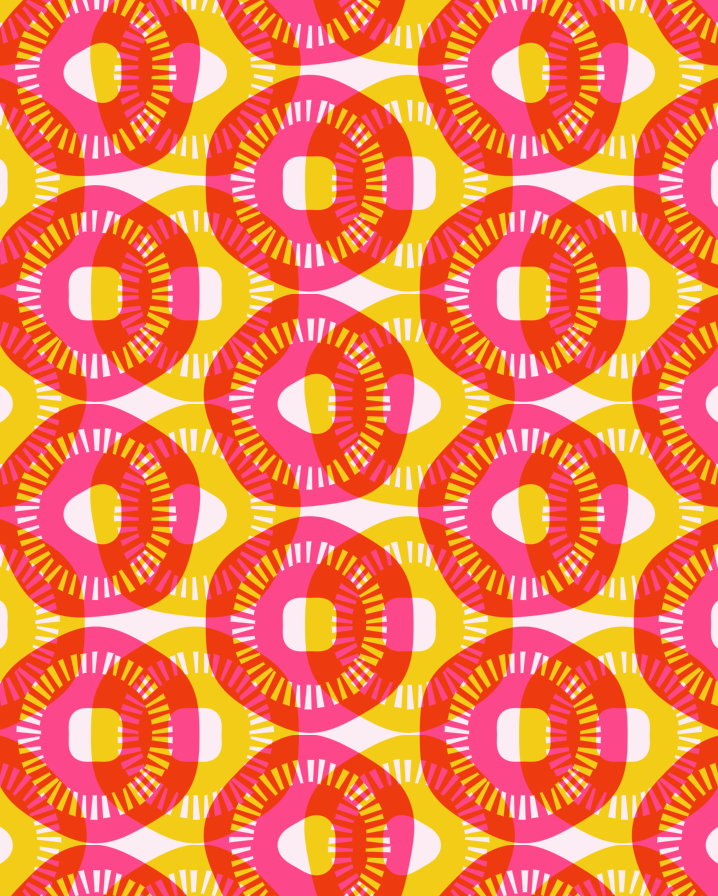
A Shadertoy shader for this pattern:

```glsl
// Two overprinted layers of hand-cut rings, pink and yellow, that give red where they cross.
// Each layer is a half-drop grid alternating two polar ring shapes with a round hole and a
// circle of cut slots; the yellow layer is the pink one mirrored and moved sideways.

const float TAU = 6.2831853;

float hash(vec2 p) {
    return fract(sin(dot(p, vec2(127.1, 311.7))) * 43758.5);
}

// Antialiased coverage of the inside of a signed distance
float cover(float d, float px) {
    return 1.0 - smoothstep(-0.8 * px, 0.8 * px, d);
}

// Distance to the outer edge: soft hexagon (kind 0) or lopsided pentagon (kind 1)
float outline(float r, float a, float kind) {
    float hexagon = 0.481 - 0.010 * cos(6.0 * a);
    float pentagon = 0.478 + 0.015 * cos(5.0 * a - 2.18)
                   + 0.008 * cos(a - 1.05) - 0.006 * cos(2.0 * a);
    return r - mix(hexagon, pentagon, kind);
}

// Distance to the central hole: rounded square (kind 0) or eye pointed to the left (kind 1)
float hole(float r, float a, float kind) {
    float square = 0.131 - 0.010 * cos(4.0 * a);
    float eye = 0.131 - 0.014 * cos(3.0 * a);
    return r - mix(square, eye, kind);
}

// Distance to the nearest of 42 uneven wedges, wider towards the outside
float slots(float r, float a, float kind) {
    float turn = a / TAU * 42.0;
    vec2 id = vec2(floor(turn), kind * 57.0 + 3.0);
    float along = r + 0.013 * cos(2.0 * a) - 0.008 * kind - 0.316;
    float tilt = 0.3 * (hash(id + 5.1) - 0.5);
    float shift = 0.24 * (hash(id) - 0.5);
    float across = (fract(turn) - 0.5 - shift) * TAU / 42.0 * r + tilt * along;
    float halfWidth = 0.0085 + 0.005 * hash(id + 9.7) + 0.06 * along;
    float halfLength = 0.043 + 0.014 * hash(id + 2.3);
    return max(abs(across) - halfWidth, abs(along) - halfLength);
}

// Ink coverage of one layer; ring spacing is 0.97 across and 1 down
float ringLayer(vec2 p, float mirror, float px) {
    float column = floor(p.x / 0.97 + 0.5);
    p.x -= column * 0.97;
    p.y -= 0.5 * mod(column, 2.0);
    float row = floor(p.y + 0.5);
    p.y -= row;
    p.x *= mirror;

    float kind = mod(row, 2.0);
    float r = length(p);
    float a = atan(p.y, p.x + 1e-6);
    float ink = cover(outline(r, a, kind), px);
    ink *= 1.0 - cover(hole(r, a, kind), px);
    ink *= 1.0 - cover(slots(r, a, kind), px);
    return ink;
}

void mainImage(out vec4 fragColor, in vec2 fragCoord) {
    // Canvas height holds 4.06 rings
    float px = 4.06 / iResolution.y;
    vec2 p = fragCoord * px;

    float pinkInk = ringLayer(p - vec2(0.433, 0.73), 1.0, px);
    float yellowInk = ringLayer(p - vec2(0.883, 0.73), -1.0, px);

    vec3 paper = vec3(0.99, 0.93, 0.96);
    vec3 yellow = vec3(0.95, 0.80, 0.09);
    vec3 pink = vec3(0.99, 0.28, 0.54);
    vec3 red = vec3(0.93, 0.23, 0.06);

    // Overprint the inks
    vec3 color = mix(mix(paper, yellow, yellowInk), mix(pink, red, yellowInk), pinkInk);
    fragColor = vec4(color, 1.0);
}
```
